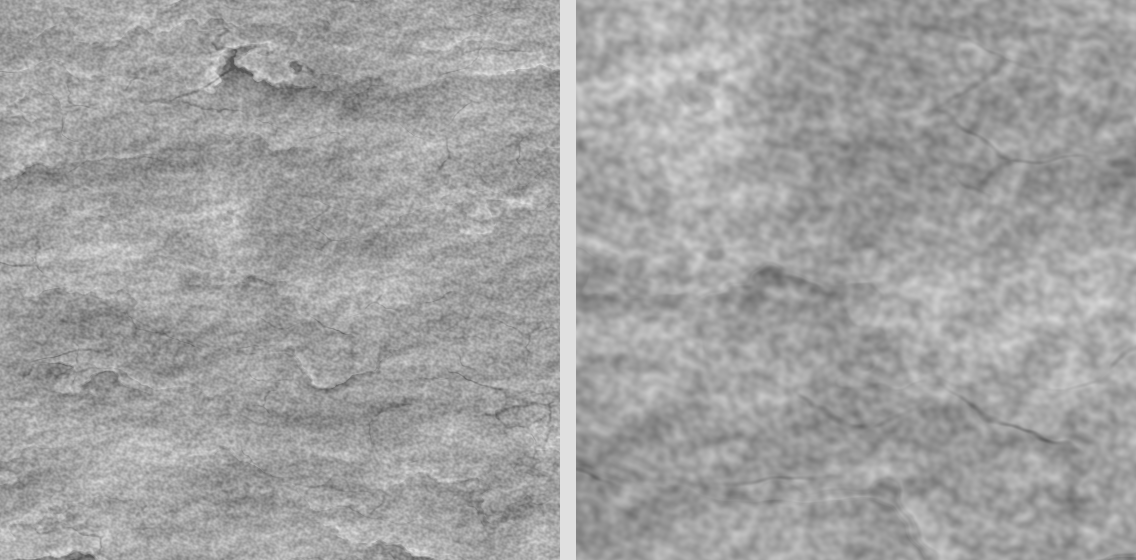
Left, the full canvas; right, a detail of the centre.
Write a three.js fragment shader that draws this texture.

```glsl
varying vec2 vUv;

const float STONE_GRAY = 0.634;
const float DARKEST = 0.34;
const float BRIGHTEST = 0.88;

vec2 hash2(vec2 cell) {
  vec3 q = fract(vec3(cell.xyx) * vec3(0.1031, 0.1030, 0.0973));
  q += dot(q, q.yzx + 33.33);
  return fract((q.xx + q.yz) * q.zy);
}

float cornerSlope(vec2 cell, vec2 offset) {
  float angle = 6.2832 * hash2(cell).x;
  return dot(vec2(cos(angle), sin(angle)), offset);
}

float gradientNoise(vec2 p) {
  vec2 cell = floor(p);
  vec2 f = fract(p);
  vec2 blend = f * f * f * (f * (f * 6.0 - 15.0) + 10.0);
  vec2 e = vec2(1.0, 0.0);
  float bottom = mix(cornerSlope(cell, f), cornerSlope(cell + e.xy, f - e.xy), blend.x);
  float top = mix(cornerSlope(cell + e.yx, f - e.yx), cornerSlope(cell + e.xx, f - e.xx), blend.x);
  return mix(bottom, top, blend.y);
}

float fractalNoise(vec2 p) {
  float sum = 0.0;
  float amplitude = 1.0;
  for (int octave = 0; octave < 4; octave++) {
    sum += amplitude * gradientNoise(p);
    p = mat2(1.9, 0.35, -0.35, 1.9) * p + 17.3;
    amplitude *= 0.5;
  }
  return sum;
}

// Gap between the two nearest cell points, zero on a cell border
float cellBorder(vec2 p) {
  vec2 cell = floor(p);
  float nearest = 8.0;
  float second = 8.0;
  for (int y = -1; y <= 1; y++) {
    for (int x = -1; x <= 1; x++) {
      vec2 neighbor = cell + vec2(float(x), float(y));
      float d = length(neighbor + hash2(neighbor) - p);
      second = min(second, max(nearest, d));
      nearest = min(nearest, d);
    }
  }
  return second - nearest;
}

// Broken shelves: a lit lip above each edge, a shadow beneath it
float ledges(vec2 p, float count, float ragged) {
  float layer = p.y * count + ragged;
  float band = floor(layer);
  float rise = layer - band;
  float litPatch = smoothstep(0.0, 0.4, gradientNoise(vec2(p.x * 4.0, band * 7.37 + 0.4)));
  float darkPatch = smoothstep(-0.1, 0.4, gradientNoise(vec2(p.x * 3.5, band * 7.37 + 7.8)));
  float lip = smoothstep(0.0, 0.05, rise) * exp(-rise * 6.5);
  float shadow = smoothstep(0.0, 0.04, 1.0 - rise) * exp((rise - 1.0) * 5.0);
  return 0.19 * litPatch * lip - 0.15 * darkPatch * shadow;
}

// Thin dark cracks that fade in and out along cell borders
float cracks(vec2 p, vec2 scale, float width) {
  float line = 1.0 - smoothstep(0.0, width, cellBorder(p * scale));
  return line * smoothstep(0.05, 0.4, gradientNoise(p * scale * 0.8 + 41.0));
}

// Slope of small bumps, lit from the upper left
float relief(vec2 p, vec2 scale, vec2 lightStep) {
  return fractalNoise(p * scale) - fractalNoise(p * scale + lightStep);
}

float grain(vec2 p) {
  float coarse = gradientNoise(p * vec2(85.0, 110.0) + 5.0);
  float fine = gradientNoise(mat2(0.9, 0.4, -0.4, 0.9) * p * vec2(165.0, 190.0));
  return 0.11 * coarse + 0.12 * fine;
}

void main() {
  vec2 p = vUv;
  float swell = fractalNoise(p * vec2(2.6, 3.4) + 3.0);
  float rough = fractalNoise(p * vec2(13.0, 19.0) + 29.0);
  vec2 bent = p + vec2(0.03 * rough, 0.05 * swell + 0.012 * rough);

  // Broad layers and fine bedding
  float shade = STONE_GRAY;
  shade += 0.13 * fractalNoise(bent * vec2(3.0, 9.0) + 11.0);
  shade += 0.06 * fractalNoise(bent * vec2(8.0, 42.0) + 53.0);

  // Shelves and cracks
  shade += ledges(p, 7.0, 1.1 * swell + 0.35 * rough);
  shade += 0.5 * ledges(p + 0.37, 13.0, 1.5 * swell + 0.6 * rough);
  shade -= 0.13 * cracks(bent, vec2(5.0, 8.0), 0.05);
  shade -= 0.08 * cracks(bent + 0.6, vec2(11.0, 17.0), 0.09);

  // Rough stone surface
  shade += 0.08 * relief(p, vec2(24.0, 36.0), vec2(-0.2, 0.35));
  shade += grain(p);

  gl_FragColor = vec4(vec3(clamp(shade, DARKEST, BRIGHTEST)), 1.0);
}
```
